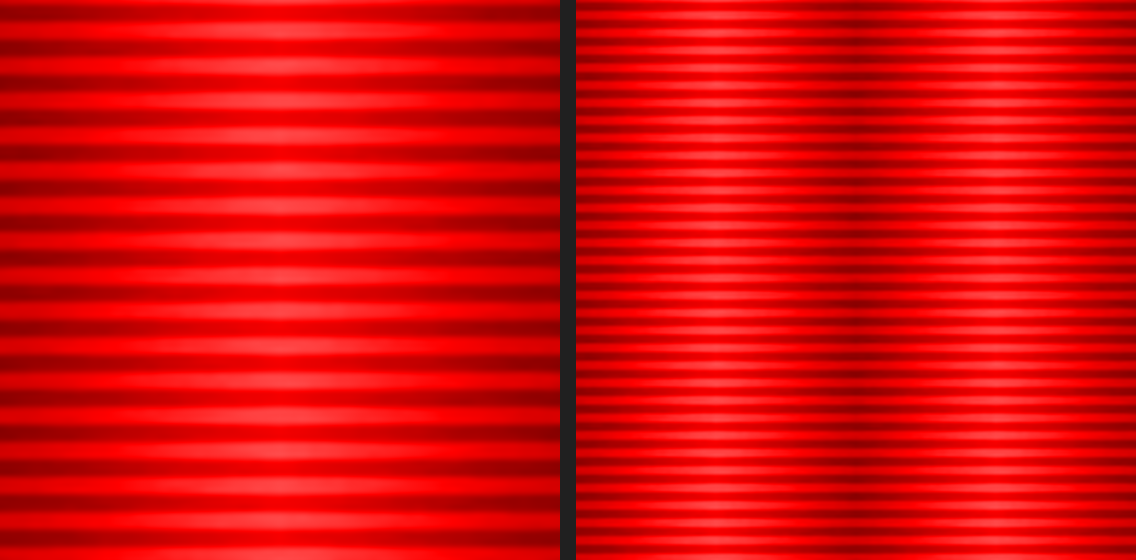
Left, the tile; right, the same tile 2 across and 2 down.
This pattern is drawn by a Shadertoy shader. Its source:

```glsl
// Glossy red corrugated sheet: sixteen soft horizontal ribs under a vertical sheen.
// A rounded wave shades each rib, a softened triangle forms the sheen, and
// wrapping value noise adds faint streaks; brightness above one turns pink.

#define RIBS 16.0              // ribs from bottom to top
#define RIB_PHASE 0.12         // crest position within one rib
#define RIB_SOFTNESS 0.95      // half width of the crest-to-groove blend
#define GROOVE_EDGE 0.55       // groove brightness at the sides
#define GROOVE_CENTER 0.95     // groove brightness under the sheen
#define CREST_EDGE 0.83        // crest brightness at the sides
#define CREST_CENTER 1.28      // crest brightness under the sheen
#define SHEEN_ROUNDING 0.35    // 0 = straight ramp, 1 = cosine
#define STREAK_CELLS vec2(16.0, 96.0)
#define MOTTLE_CELLS vec2(48.0, 64.0)
#define WEAR 0.035             // strength of streaks and mottling

const float TAU = 6.2831853;

// Sine-free hash of a lattice cell, from 0 to 1
float hash(vec2 cell) {
    uvec2 q = uvec2(cell) * uvec2(1597u, 3812u) + uvec2(71u, 193u);
    uint n = (q.x ^ (q.y * 2657u)) * 747796u;
    n = (n ^ (n >> 15)) * 277803u;
    n ^= n >> 13;
    return float(n & 65535u) / 65535.0;
}

// Value noise that repeats after a whole number of cells
float wrappedNoise(vec2 uv, vec2 cells) {
    vec2 p = uv * cells;
    vec2 i = floor(p);
    vec2 f = smoothstep(0.0, 1.0, fract(p));
    vec2 a = mod(i, cells);
    vec2 b = mod(i + 1.0, cells);
    return mix(mix(hash(a), hash(vec2(b.x, a.y)), f.x),
               mix(hash(vec2(a.x, b.y)), hash(b), f.x), f.y);
}

// Highlight across the sheet: 0 at the sides, 1 in the middle
float sheen(float x) {
    float ramp = 1.0 - abs(2.0 * x - 1.0);
    float rounded = 0.5 - 0.5 * cos(TAU * x);
    return mix(ramp, rounded, SHEEN_ROUNDING);
}

// Rib profile: 0 in the groove, 1 on the crest
float ribProfile(float y) {
    float wave = cos(TAU * (y * RIBS - RIB_PHASE));
    return smoothstep(-RIB_SOFTNESS, RIB_SOFTNESS, wave);
}

// Red up to full brightness, then toward pink
vec3 glossyRed(float brightness) {
    return vec3(min(brightness, 1.0), vec2(max(brightness - 1.0, 0.0)));
}

void mainImage(out vec4 fragColor, in vec2 fragCoord) {
    vec2 uv = fragCoord / iResolution.xy;

    // Faint wear; the sheen also varies a little along each rib
    float streaks = wrappedNoise(uv, STREAK_CELLS) - 0.5;
    float mottle = wrappedNoise(uv, MOTTLE_CELLS) - 0.5;
    float wear = WEAR * (streaks + 0.6 * mottle);

    // Blend groove and crest brightness under the sheen
    float light = sheen(uv.x);
    float groove = mix(GROOVE_EDGE, GROOVE_CENTER, light);
    float crest = mix(CREST_EDGE, CREST_CENTER, light);
    float brightness = mix(groove, crest, ribProfile(uv.y)) + wear;

    fragColor = vec4(glossyRed(brightness), 1.0);
}
```
